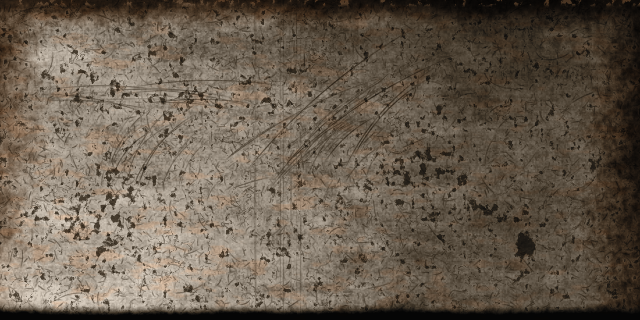
Reproduce this texture procedurally as a WebGL 2 fragment shader.

```glsl
#version 300 es
precision highp float;
// Worn, scratched metal plate: pale at the left, rusty and dark at the edges.
uniform vec2 u_resolution;
out vec4 outColor;

float hash(vec2 p) {
  vec3 q = fract(vec3(p.xyx) * 0.1031);
  q += dot(q, q.yzx + 33.33);
  return fract((q.x + q.y) * q.z);
}

float noise(vec2 p) {
  vec2 i = floor(p), f = fract(p);
  f = f * f * (3.0 - 2.0 * f);
  return mix(mix(hash(i), hash(i + vec2(1, 0)), f.x),
             mix(hash(i + vec2(0, 1)), hash(i + vec2(1, 1)), f.x), f.y);
}

float fbm(vec2 p) {
  float sum = 0.0, amp = 0.5;
  for (int i = 0; i < 5; i++) {
    sum += amp * noise(p);
    p = mat2(1.6, 1.2, -1.2, 1.6) * p + 17.3;
    amp *= 0.5;
  }
  return sum / 0.97;
}

// Soft round falloff, one at the centre.
float glow(vec2 p, vec2 centre, vec2 radius) {
  vec2 d = (p - centre) / radius;
  return exp(-dot(d, d));
}

// Tapered, bowed line that starts at a point and runs at an angle.
float stroke(vec2 p, vec2 start, float angle, float len, float bend, float soft) {
  float c = cos(angle), s = sin(angle);
  vec2 q = mat2(c, -s, s, c) * (p - start);
  float t = q.x / len;
  float d = abs(q.y - bend * 4.0 * t * (1.0 - t));
  return (1.0 - smoothstep(0.0, soft, d)) * smoothstep(0.0, 0.1, t) * (1.0 - smoothstep(0.5, 1.0, t));
}

// Bundle of nearly parallel strokes.
float sweep(vec2 p, vec2 start, vec2 spread, float angle, float len, float bend, float seed, float soft) {
  float ink = 0.0;
  for (int i = 0; i < 13; i++) {
    float k = float(i) + seed;
    vec2 jitter = vec2(hash(vec2(k, 1.0)), hash(vec2(k, 2.0))) - 0.5;
    float turn = 0.3 * (hash(vec2(k, 3.0)) - 0.5);
    float reach = len * mix(0.35, 1.15, hash(vec2(k, 4.0)));
    float line = stroke(p, start + jitter * spread, angle + turn, reach, bend * reach, soft);
    ink = max(ink, line * mix(0.3, 1.0, hash(vec2(k, 5.0))));
  }
  return ink * mix(0.5, 1.0, noise(p * 40.0));
}

// Short random scratches, one in each grid cell.
float nicks(vec2 p, float cells, float seed, float soft) {
  float c = cos(seed), s = sin(seed);
  vec2 g = mat2(c, s, -s, c) * p * cells + seed * 7.1;
  vec2 id = floor(g);
  float angle = 6.283 * hash(id + seed), len = mix(0.3, 0.9, hash(id + 9.0));
  vec2 start = 0.5 - 0.5 * len * vec2(cos(angle), sin(angle));
  float bend = 0.2 * (hash(id + 4.0) - 0.5);
  return stroke(fract(g), start, angle, len, bend, soft * cells) * hash(id + 2.0);
}

// Ragged cracks along the contour of a noise field, present only in places.
float cracks(vec2 p, vec2 scale, float seed) {
  float ridge = abs(fbm(p * scale + seed) - 0.5);
  return (1.0 - smoothstep(0.0, 0.022, ridge)) * smoothstep(0.45, 0.65, fbm(p * 9.0 + seed));
}

// Extra wear gathered round a few worn places.
float wear(vec2 p) {
  float w = glow(p, vec2(0.33, 0.34), vec2(0.13, 0.14));
  w = max(w, 0.8 * glow(p, vec2(0.55, 0.69), vec2(0.3, 0.04)));
  w = max(w, 0.9 * glow(p, vec2(1.32, 0.48), vec2(0.12, 0.16)));
  return max(w, glow(p, vec2(1.55, 0.33), vec2(0.15, 0.05)));
}

void main() {
  vec2 p = gl_FragCoord.xy / u_resolution.y;
  p.x *= 2.0 * u_resolution.y / u_resolution.x;
  float soft = 1.25 / u_resolution.y;
  float cloud = fbm(p * vec2(4.0, 6.0));
  float streak = fbm(p * vec2(8.0, 30.0) + 40.0);
  float grain = fbm(p * vec2(62.0, 54.0) + 8.0);
  float grit = noise(p * 230.0) - 0.5;

  // Broad light and mottling
  float light = mix(0.65, 0.32, smoothstep(0.3, 1.6, p.x));
  light -= 0.13 * smoothstep(0.5, 1.0, p.y);
  light += 0.17 * glow(p, vec2(0.1, 0.1), vec2(0.6, 0.2));
  light += 0.22 * glow(p, vec2(0.25, 0.86), vec2(0.22, 0.1)) * smoothstep(0.4, 0.6, cloud);
  light *= 1.0 + 0.5 * (cloud - 0.5) + 0.5 * (streak - 0.5) + 0.55 * (grain - 0.5) + 0.28 * grit;
  light += 0.06 * smoothstep(0.58, 0.72, fbm(p * vec2(11.0, 17.0) + 70.0));
  float weave = noise(p * vec2(210.0, 14.0)) + noise(p * vec2(14.0, 210.0)) - 1.0;
  light *= 1.0 + 0.10 * weave;
  light -= 0.45 * max(light - 0.57, 0.0);

  // Sweeping scratches, fine nicks and upright hairlines
  float ink = sweep(p, vec2(0.78, 0.44), vec2(0.24, 0.12), 0.58, 0.85, 0.06, 1.0, soft);
  ink = max(ink, sweep(p, vec2(1.02, 0.48), vec2(0.2, 0.14), 0.72, 0.48, 0.09, 21.0, soft));
  ink = max(ink, 0.8 * sweep(p, vec2(0.45, 0.48), vec2(0.24, 0.16), 0.85, 0.34, 0.12, 41.0, soft));
  ink = max(ink, 0.8 * sweep(p, vec2(0.28, 0.70), vec2(0.4, 0.06), -0.08, 0.5, 0.05, 61.0, soft));
  for (int i = 0; i < 7; i++) {
    float k = float(i);
    ink = max(ink, 0.6 * nicks(p, 6.0 + 4.0 * k, 1.0 + 0.9 * k, soft));
    float x = 0.78 + 0.18 * hash(vec2(k, 77.0));
    float hair = 1.0 - smoothstep(0.0, soft, abs(p.x - x));
    ink = max(ink, 0.4 * hair * noise(vec2(k * 5.0, p.y * 14.0)));
  }
  ink = max(ink, 0.5 * cracks(p, vec2(16.0, 22.0), 3.0));
  light *= 1.0 - 0.72 * ink;

  // Flaked coating
  float chips = smoothstep(0.62, 0.80, grain + 0.13 * wear(p) * (0.4 + 1.2 * cloud));
  float hole = glow(p, vec2(1.64, 0.235), vec2(0.033, 0.045)) + 1.1 * (grain - 0.5);
  light *= 1.0 - 0.68 * max(chips, smoothstep(0.45, 0.65, hole));

  // Grimy borders
  float ragged = 0.16 * (cloud - 0.5) + 0.12 * (grain - 0.5);
  float left = mix(smoothstep(-0.12, 0.17, p.x + ragged), 1.0, 0.75 * (1.0 - smoothstep(0.05, 0.35, p.y)));
  float right = smoothstep(-0.02, 0.2, 2.0 - p.x + ragged);
  float top = smoothstep(0.0, 0.10, 1.0 - p.y + 0.3 * ragged);
  float bottom = smoothstep(0.015, 0.05, p.y + 0.1 * ragged);
  float border = left * right * top;
  light *= mix(0.2, 1.0, border) * bottom;
  light += 0.2 * smoothstep(0.58, 0.74, grain) * smoothstep(0.975, 0.99, p.y);

  // Warm grey with rust
  light = clamp(light, 0.02, 0.8);
  vec3 colour = light + vec3(0.042, 0.0, -0.055) * smoothstep(0.0, 0.25, light);
  float rust = smoothstep(0.52, 0.75, fbm(p * vec2(16.0, 40.0) + 25.0));
  rust = clamp(0.3 * rust + 0.6 * (1.0 - border) * bottom, 0.0, 0.8);
  colour *= mix(vec3(1.0), vec3(1.16, 0.88, 0.66), rust);
  outColor = vec4(max(colour, 0.0), 1.0);
}
```
